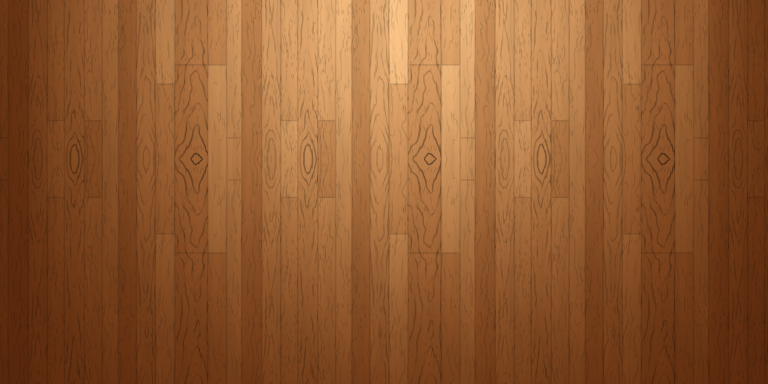
A Shadertoy shader for this texture:

```glsl
// Spotlit wooden floor: a set of twelve upright strips repeats across the canvas
// and is mirrored about a horizontal axis. Grain is drawn as thin contour lines of
// layered sines, with cellular flecks, under a warm glow from the top centre.

#define PERIOD 0.608        // width of one set of strips, in canvas heights
#define SET_START 1.0625    // left edge of one set
#define MIRROR_Y 0.586      // height of the mirror axis
#define LIGHT_POS vec2(1.04, 1.02)
#define LIGHT_FALLOFF 1.4
#define GRAIN_DEPTH 0.23
#define GRAIN_WIDTH 0.0026
#define FLECK_DEPTH 0.10
#define SEAM_DEPTH 0.12
#define SEAM_WIDTH 0.0012
#define DARK_WOOD vec3(0.30, 0.13, 0.035)
#define LIGHT_WOOD vec3(0.85, 0.65, 0.435)

const int STRIPS = 12;

// left edge (share of the set), tone near the axis, tone beyond the end, end distance
const vec4 STRIP[STRIPS] = vec4[STRIPS](
    vec4(0.000, 0.28, 0.32, 0.245), vec4(0.142, 0.82, 0.42, 0.245),
    vec4(0.223, 0.72, 0.76, 0.055), vec4(0.288, 0.15, 0.15, 2.0),
    vec4(0.373, 0.60, 0.60, 2.0),   vec4(0.455, 0.85, 0.62, 0.100),
    vec4(0.528, 0.58, 0.58, 2.0),   vec4(0.614, 0.36, 0.66, 0.100),
    vec4(0.690, 0.70, 0.70, 2.0),   vec4(0.760, 0.15, 0.15, 2.0),
    vec4(0.837, 0.58, 0.58, 2.0),   vec4(0.918, 0.52, 0.88, 0.195));

vec2 hash2(vec2 p) {
    vec3 q = fract(p.xyx * vec3(0.1031, 0.1030, 0.0973));
    q += dot(q, q.yzx + 33.33);
    return fract((q.xx + q.yz) * q.zy);
}

// Distance to the nearest scattered point
float cellular(vec2 p) {
    vec2 cell = floor(p), f = fract(p);
    float nearest = 1.0;
    for (int j = -1; j <= 1; j++)
        for (int i = -1; i <= 1; i++) {
            vec2 o = vec2(i, j);
            nearest = min(nearest, length(o + hash2(cell + o) - f));
        }
    return nearest;
}

float layeredSines(vec2 p) {
    float sum = 0.0, amp = 0.5;
    for (int i = 0; i < 4; i++) {
        sum += amp * sin(p.x + 1.7 * sin(p.y)) * cos(p.y + 0.6 * p.x);
        p = mat2(1.5, 0.9, -0.9, 1.5) * p + 2.3;
        amp *= 0.55;
    }
    return sum;
}

// Growth field and line strength; u runs -1..1 across the strip, m is axis distance
vec2 growth(int id, float u, float m) {
    float seed = float(id);
    float warp = layeredSines(vec2(u * 1.6 + seed * 3.1, m * 26.0 + seed));
    float field = 1.3 * u + 0.8 * sin(m * 5.0 + seed) + 0.9 * warp;
    float strength = 0.45;
    if (id % 6 == 0 || id % 6 == 4) {
        // Nested rings at the axis, narrowing to a waist further out
        bool diamond = id == 0;
        float c = diamond ? u - 0.35 : u;
        float eye = diamond ? 1.0 - exp(-14.0 * m) : 1.0 - exp(-200.0 * m * m);
        field = 2.0 * sqrt(c * c + 0.02) - 1.4 * cos(8.0 * m) + 2.0 * eye + 0.6 * warp;
        float core = exp(-m * m * 180.0 - c * c * 1.5);
        strength = id % 6 == 0 ? 0.9 + (diamond ? 1.1 : 0.6) * core : 0.7;
    }
    return vec2(field, strength);
}

void mainImage(out vec4 fragColor, in vec2 fragCoord) {
    vec2 p = fragCoord / iResolution.xy * vec2(2.0, 1.0);
    float px = 1.0 / iResolution.y;
    float x = mod(p.x - SET_START, PERIOD);
    float m = abs(p.y - MIRROR_Y);

    // Find the strip, blending tones over its edges
    int id = 0;
    float tone = STRIP[STRIPS - 1].z;
    for (int i = 0; i < STRIPS; i++) {
        vec4 s = STRIP[i];
        float d = x - s.x * PERIOD;
        float stripTone = mix(s.y, s.z, smoothstep(-px, px, m - s.w));
        tone = mix(tone, stripTone, smoothstep(-px, px, d));
        if (d >= 0.0) id = i;
    }
    float left = STRIP[id].x * PERIOD;
    float right = (id < STRIPS - 1 ? STRIP[id + 1].x : 1.0) * PERIOD;
    float u = 2.0 * (x - left) / (right - left) - 1.0;

    // Seams along the strips and across their ends
    float edge = min(min(x - left, right - x), abs(m - STRIP[id].w));
    float seam = 1.0 - smoothstep(0.0, SEAM_WIDTH + px, edge);

    // Thin contour lines of even width, broken into stretches
    vec2 g = growth(id, u, m);
    float slope = length(vec2(dFdx(g.x), dFdy(g.x))) * iResolution.y;
    float lineDist = abs(fract(g.x) - 0.5) / clamp(slope, 8.0, 120.0);
    float line = 1.0 - smoothstep(0.0, GRAIN_WIDTH + 0.5 * px, lineDist);
    float stretch = smoothstep(-0.25, 0.2, layeredSines(vec2(x * 90.0, m * 30.0)));
    line *= g.y * mix(0.2, 1.0, max(stretch, smoothstep(0.9, 1.4, g.y)));

    // Flecks and slow shading
    vec2 pores = vec2(x * 130.0, m * 38.0);
    float fleck = 1.0 - smoothstep(0.08, 0.32, cellular(pores));
    fleck *= smoothstep(-0.1, 0.3, layeredSines(pores * 0.37 + 4.0));
    float shade = 0.05 * layeredSines(vec2(x * 60.0, m * 7.0));
    float surface = 1.03 + shade - GRAIN_DEPTH * line
                  - FLECK_DEPTH * fleck - SEAM_DEPTH * seam;

    // Glow from the top centre, fading to dark sides
    vec2 away = p - LIGHT_POS;
    float glow = 0.04 + 1.02 * exp(-LIGHT_FALLOFF * dot(away, away));
    glow *= 0.65 + 0.35 * smoothstep(0.0, 0.2, min(p.x, 2.0 - p.x));
    float level = glow * mix(0.82, 1.12, tone);

    // Shadows keep a redder, more saturated hue than the lit wood
    vec3 color = mix(DARK_WOOD, LIGHT_WOOD, pow(vec3(level), vec3(1.0, 1.13, 1.3)));
    color *= mix(vec3(1.0, 0.95, 0.91), vec3(1.02, 1.01, 1.0), tone) * surface;
    fragColor = vec4(clamp(color, 0.0, 1.0), 1.0);
}
```
